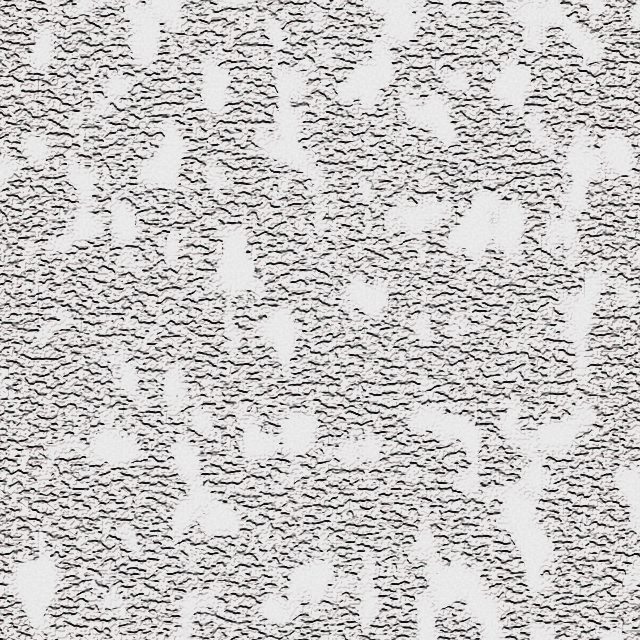
Write a WebGL 2 fragment shader that draws this texture.

```glsl
#version 300 es
precision highp float;

uniform vec2 u_resolution;
out vec4 fragColor;

vec2 gradientAt(vec2 cell) {
    vec3 h = fract(cell.xyx * vec3(0.1031, 0.1030, 0.0973));
    h += dot(h, h.yzx + 33.33);
    float angle = 6.28318 * fract((h.x + h.y) * h.z);
    return vec2(cos(angle), sin(angle));
}

float gradientNoise(vec2 p) {
    vec2 cell = floor(p);
    vec2 f = p - cell;
    vec2 u = f * f * f * (f * (f * 6.0 - 15.0) + 10.0);
    float bottom = mix(dot(gradientAt(cell), f),
                       dot(gradientAt(cell + vec2(1, 0)), f - vec2(1, 0)), u.x);
    float top = mix(dot(gradientAt(cell + vec2(0, 1)), f - vec2(0, 1)),
                    dot(gradientAt(cell + vec2(1, 1)), f - vec2(1, 1)), u.x);
    return mix(bottom, top, u.y);
}

// Flat-topped flakes, wider than tall; sinking removes them
float flakes(vec2 p, float sink) {
    vec2 q = p * vec2(56.0, 108.0) + 7.3;
    float height = gradientNoise(q) + 0.5 * gradientNoise(q * 2.1 + 31.7);
    return smoothstep(-0.15, 0.15, height - sink);
}

float crumbs(vec2 p) {
    return smoothstep(-0.15, 0.15, gradientNoise(p * vec2(150.0, 190.0) + 83.1));
}

void main() {
    vec2 p = gl_FragCoord.xy / min(u_resolution.x, u_resolution.y);

    // Smooth bare patches, slightly taller than wide
    vec2 region = p * vec2(13.0, 9.0) + 3.7;
    float patchField = gradientNoise(region) + 0.6 * gradientNoise(region * 2.3 + 17.0);
    float side = smoothstep(0.32, 0.5, abs(gl_FragCoord.x / u_resolution.x - 0.5));
    float bare = smoothstep(0.04, 0.46, patchField - 0.12 * side);

    // Shadows along the upper rims
    vec2 shadowStep = vec2(0.0007, 0.0031);
    float sink = 0.04 + 0.85 * bare;
    float rim = max(flakes(p, sink) - flakes(p + shadowStep, sink), 0.0);
    float crumbRim = max(crumbs(p) - crumbs(p + shadowStep.yx * vec2(-0.4, 3.5)), 0.0);

    // Pale ground, rosy crumbs, then dark rims
    float grain = gradientNoise(p * 240.0 + 11.0);
    vec3 color = vec3(0.915) + 0.035 * grain;
    float rosy = crumbRim * (1.0 - bare) * (0.75 + 0.25 * side);
    color = mix(color, vec3(0.66, 0.59, 0.585), rosy);
    color = mix(color, vec3(0.06, 0.06, 0.065), rim);

    fragColor = vec4(color, 1.0);
}
```
